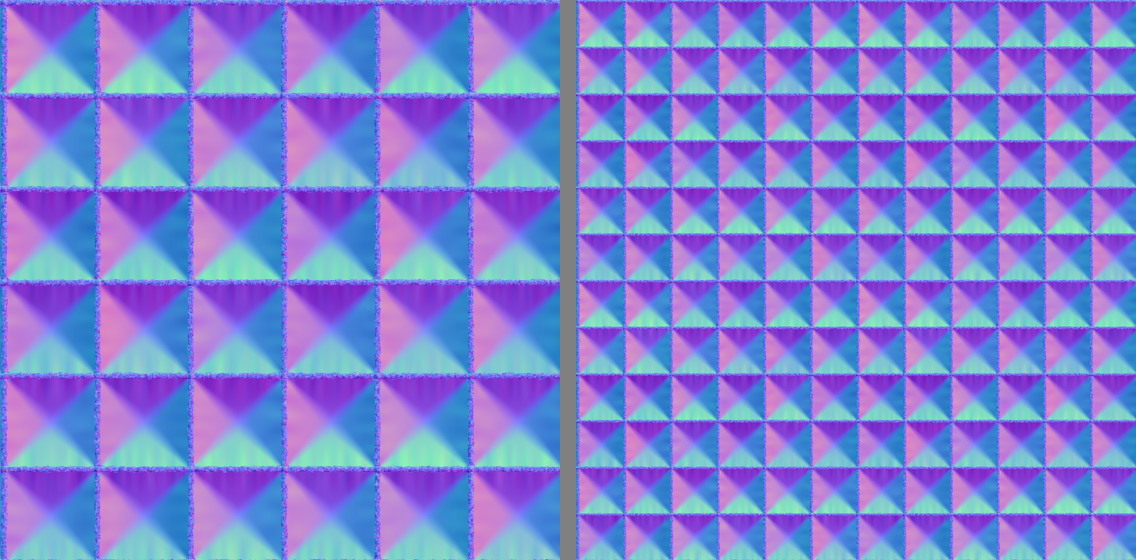
Left, the tile; right, the same tile 2 across and 2 down.
Write a three.js fragment shader that draws this texture map.

```glsl
varying vec2 vUv;

const float TILES = 6.0;
const vec2 GRID_SHIFT = vec2(-0.045, 0.027);
const float GROUT_HALF = 0.03;

float hash(vec2 p, float seed) {
  vec3 q = fract(vec3(p.xyx + seed * 7.31) * vec3(0.1031, 0.1030, 0.0973));
  q += dot(q, q.yzx + 33.33);
  return fract((q.x + q.y) * q.z);
}

float cornerSlope(vec2 cell, vec2 offset, vec2 period, float seed) {
  float angle = 6.2832 * hash(mod(cell, period), seed);
  return dot(vec2(cos(angle), sin(angle)), offset);
}

// Gradient noise that wraps after a whole period of cells
float gradientNoise(vec2 p, vec2 period, float seed) {
  vec2 i = floor(p);
  vec2 f = p - i;
  vec2 u = f * f * f * (f * (f * 6.0 - 15.0) + 10.0);
  vec2 e = vec2(1.0, 0.0);
  float low = mix(cornerSlope(i, f, period, seed),
                  cornerSlope(i + e, f - e, period, seed), u.x);
  float high = mix(cornerSlope(i + e.yx, f - e.yx, period, seed),
                   cornerSlope(i + 1.0, f - 1.0, period, seed), u.x);
  return mix(low, high, u.y);
}

float gridNoise(vec2 q, vec2 frequency, float seed) {
  return gradientNoise(q * frequency, TILES * frequency, seed);
}

float roundedBox(vec2 p, float halfSize, float radius) {
  vec2 d = abs(p) - halfSize + radius;
  return length(max(d, 0.0)) + min(max(d.x, d.y), 0.0) - radius;
}

vec2 softSign(vec2 p) {
  return p / sqrt(p * p + 0.025);
}

// Strength of the four faces, differing from tile to tile
vec2 faceGain(vec2 id, vec2 side) {
  float left = mix(0.84, 1.1, hash(id, 1.0));
  float right = mix(0.86, 1.14, hash(id, 2.0));
  float bottom = mix(0.82, 1.0, hash(id, 3.0)) + 0.2 * mod(id.y, 2.0);
  float top = mix(0.92, 1.1, hash(id, 4.0));
  return vec2(mix(left, right, side.x), mix(bottom, top, side.y));
}

// Sunken pyramid with streaks running down from its rim
vec2 pyramidSlope(vec2 p, vec2 q, vec2 id) {
  vec2 a = abs(p);
  float rim = clamp(max(a.x, a.y), 0.0, 1.0);
  float blend = mix(0.42, 0.09, rim);
  float sideways = smoothstep(-blend, blend, a.x - a.y);
  vec2 weight = vec2(sideways, 1.0 - sideways);
  vec2 gain = faceGain(id, step(0.0, p)) * mix(0.88, 1.14, rim);
  vec2 slope = -softSign(p) * weight * gain * vec2(0.55, 0.57);

  float depth = smoothstep(0.25, 1.0, rim);
  float across = gridNoise(q, vec2(8.0, 1.0), 5.0);
  float fine = gridNoise(q, vec2(17.0, 2.0), 6.0);
  float along = gridNoise(q, vec2(2.0, 6.0), 7.0);
  vec2 streak = weight.y * vec2(0.3 * across + 0.12 * fine, 0.22 * across - 0.16 * fine);
  streak += weight.x * along * vec2(0.12, 0.26);
  vec2 tilt = 0.1 * (vec2(hash(id, 8.0), hash(id, 9.0)) - 0.5);
  return slope + streak * depth + tilt + vec2(0.01, 0.03);
}

// Rough rounded ridge between the tiles
vec2 groutSlope(vec2 offset, vec2 q) {
  vec2 inLine = 1.0 - smoothstep(GROUT_HALF * 0.9, GROUT_HALF * 1.4, abs(offset));
  vec2 ridge = 0.42 * inLine * clamp(offset / GROUT_HALF, -1.0, 1.0);
  vec2 coarse = vec2(gridNoise(q, vec2(22.0), 10.0), gridNoise(q, vec2(22.0), 11.0));
  vec2 grain = vec2(gridNoise(q, vec2(45.0), 12.0), gridNoise(q, vec2(45.0), 13.0));
  return ridge + 0.45 * coarse + 0.5 * grain + vec2(-0.06, -0.14);
}

vec3 encodeNormal(vec2 slope) {
  float facing = 1.0 - 0.65 * length(slope);
  return clamp(0.5 + 0.5 * vec3(slope, facing), 0.0, 1.0);
}

void main() {
  vec2 q = vUv * TILES + GRID_SHIFT;
  vec2 id = mod(floor(q), TILES);
  vec2 local = fract(q) - 0.5;
  vec2 lineOffset = fract(q + 0.5) - 0.5;

  // Worn tile outline
  float halfTile = 0.5 - GROUT_HALF;
  float wear = 0.012 * gridNoise(q, vec2(14.0), 14.0)
             + 0.008 * gridNoise(q, vec2(34.0), 15.0);
  float edge = roundedBox(local, halfTile, 0.035) + wear;
  float grout = smoothstep(-0.007, 0.007, edge);

  vec2 tile = pyramidSlope(local / halfTile, q, id);
  vec2 slope = mix(tile, groutSlope(lineOffset, q), grout);
  gl_FragColor = vec4(encodeNormal(slope), 1.0);
}
```
